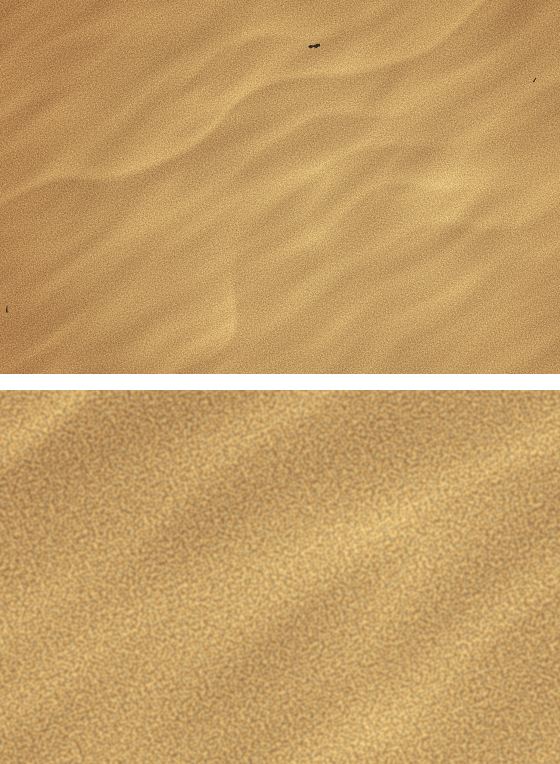
Top: the whole. Bottom: its middle third, enlarged.
A WebGL 2 fragment shader for this texture:

```glsl
#version 300 es
precision highp float;

uniform vec2 u_resolution;
out vec4 fragColor;

vec2 gradient(vec2 cell) {
    vec3 h = fract(vec3(cell.xyx) * vec3(0.1031, 0.1030, 0.0973));
    h += dot(h, h.yzx + 33.33);
    float angle = 6.2832 * fract((h.x + h.y) * h.z);
    return vec2(cos(angle), sin(angle));
}

float gradientNoise(vec2 p) {
    vec2 i = floor(p), f = fract(p);
    vec2 u = f * f * f * (f * (f * 6.0 - 15.0) + 10.0);
    vec2 e = vec2(1.0, 0.0);
    float low = mix(dot(gradient(i), f), dot(gradient(i + e), f - e), u.x);
    float high = mix(dot(gradient(i + e.yx), f - e.yx), dot(gradient(i + 1.0), f - 1.0), u.x);
    return mix(low, high, u.y);
}

mat2 rotation(float a) {
    return mat2(cos(a), -sin(a), sin(a), cos(a));
}

// Lit brow on the positive side, soft shadow on the negative side
float crestLight(float d) {
    float shadow = -0.5 * exp(min(d, 0.0) * 16.0);
    float brow = exp(-max(d, 0.0) * 30.0);
    return mix(shadow, brow, smoothstep(-0.014, 0.011, d));
}

float duneCrests(vec2 p) {
    float light = 0.0;
    for (int k = -1; k < 5; k++) {
        float i = float(k);
        float line = 0.42 - 0.14 * i + 0.43 * p.x;
        line += 0.05 * sin(9.5 * p.x + 0.8 - 0.8 * i);
        line += 0.035 * gradientNoise(p * 4.5 + i * 7.3);
        float reach = k == 0 ? 2.5 : 0.25;
        float along = (p.x - 0.75 - 0.11 * i) / reach;
        float strength = k == 0 ? 1.0 : 0.65;
        light += strength * exp(-along * along) * crestLight(0.87 * (p.y - line));
    }
    // Steep edge curling into the lower hollow
    float edge = 0.635 - 0.2 * exp(-20.0 * p.y) + 0.012 * sin(18.0 * p.y);
    float span = (p.y - 0.16) / 0.14;
    return light + 0.75 * exp(-span * span) * crestLight(edge - p.x);
}

// Faint diagonal wind ripples with thin bright ridges
float windRipples(vec2 p) {
    vec2 q = rotation(0.6) * p;
    q.y += 0.035 * gradientNoise(p * 4.0 + 11.0);
    float broad = gradientNoise(q * vec2(2.8, 13.0) + 3.0);
    float fine = gradientNoise(q * vec2(5.0, 23.0) + 19.0);
    float ridge = exp(-7.0 * abs(gradientNoise(q * vec2(2.2, 9.0) + 31.0))) - 0.35;
    float patches = smoothstep(-0.3, 0.4, gradientNoise(p * 3.0 + 57.0));
    return 0.75 * broad + 0.5 * fine + 0.45 * ridge * patches;
}

float sandGrain(vec2 p) {
    vec2 q = rotation(0.41) * p;
    return gradientNoise(q * 317.0 + 40.0) + 0.65 * gradientNoise(q.yx * 223.0 + 90.0);
}

float twig(vec2 p, vec2 a, vec2 b, float radius) {
    vec2 ab = b - a;
    float t = clamp(dot(p - a, ab) / dot(ab, ab), 0.0, 1.0);
    float d = length(p - a - ab * t) - radius * (1.0 + gradientNoise(p * 120.0));
    return 1.0 - smoothstep(-0.0015, 0.0015, d);
}

void main() {
    vec2 p = gl_FragCoord.xy / u_resolution.y;

    // Pale centre, warm darker rim
    float rim = smoothstep(0.2, 1.15, length((p - vec2(0.95, 0.4)) * vec2(0.9, 1.0)));
    vec3 sand = mix(vec3(0.782, 0.637, 0.407), vec3(0.69, 0.498, 0.298), rim);

    // Relief and grain
    float shade = 0.08 * duneCrests(p) + 0.095 * windRipples(p);
    shade += 0.16 * sandGrain(p);
    sand += shade * vec3(0.95, 1.03, 0.7);
    sand += vec3(0.04, 0.0, -0.04) * gradientNoise(rotation(1.1) * p * 190.0);

    // Scattered dark debris
    float debris = twig(p, vec2(0.829, 0.875), vec2(0.852, 0.879), 0.004);
    debris = max(debris, twig(p, vec2(0.018, 0.167), vec2(0.019, 0.181), 0.002));
    debris = max(debris, twig(p, vec2(1.427, 0.782), vec2(1.432, 0.79), 0.0015));
    sand = mix(sand, vec3(0.13, 0.1, 0.08), 0.9 * debris);

    fragColor = vec4(clamp(sand, 0.0, 1.0), 1.0);
}
```
